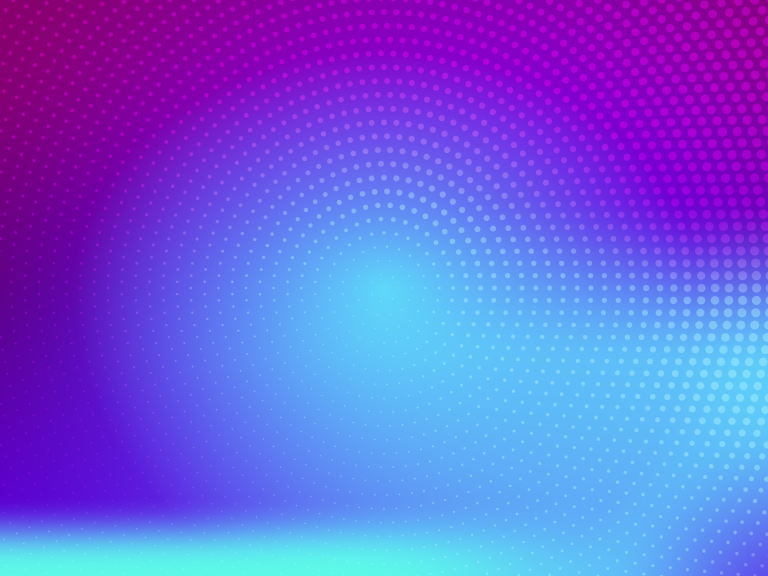
A Shadertoy shader for this background:

```glsl
// Violet to sky-blue gradient glow overlaid with concentric rings of halftone dots.

#define RING_STEP     0.02396  // distance between dot rings, in canvas heights
#define DOTS_PER_RING 7.0      // dots added by each further ring
#define DOT_MIN       0.0011   // smallest dot radius
#define DOT_GROWTH    0.0043   // growth toward the upper right
#define DOT_FLARE     0.0036   // extra growth along the right edge
#define DOT_OPACITY   0.36
#define CORE_RADIUS   0.54     // reach of the central glow
#define SHEET_LEVEL   0.72     // strength of the lower right light

const float TAU = 6.2831853;
const vec3 AQUA = vec3(0.36, 0.98, 0.88);

// Combine two light levels without exceeding one.
float screenMix(float a, float b) {
    return 1.0 - (1.0 - a) * (1.0 - b);
}

// Unlit violet: magenta at the top, darker toward the outer rim.
vec3 violetBase(vec2 p) {
    float rim = smoothstep(0.35, 1.0, length(p - vec2(0.12, -0.12)));
    rim *= smoothstep(-0.5, 0.05, p.y);
    float red = mix(0.36, 0.53, smoothstep(-0.1, 0.45, p.y));
    return vec3(red, 0.0, mix(0.86, 0.43, rim));
}

vec3 background(vec2 p) {
    // Round glow in the middle, flattened above
    vec2 q = vec2(p.x, p.y * (p.y > 0.0 ? 1.3 : 1.0));
    float core = 0.8 * max(1.0 - length(q) / CORE_RADIUS, 0.0);

    // Broad light on the lower right, shaded in the corner
    float sheet = SHEET_LEVEL * smoothstep(0.17, -0.14, p.y)
                              * smoothstep(-0.75, 0.6, p.x);
    float corner = smoothstep(0.0, 0.35, length(p - vec2(0.72, -0.58)));
    sheet *= mix(0.3, 1.0, corner);
    vec2 s = (p - vec2(0.7, -0.17)) / vec2(0.22, 0.12);
    float spot = 0.3 * exp(-dot(s, s));

    // Bright band along the bottom, fading to the right
    float band = smoothstep(-0.36, -0.5, p.y)
               * (1.0 - smoothstep(-0.1, 0.6, p.x)) * 0.95;

    float light = screenMix(screenMix(core, sheet), screenMix(spot, band));
    vec3 base = violetBase(p);
    float tint = 1.0 - (1.0 - light) * (1.0 - light);
    vec3 color = vec3(mix(base.r, 0.37, tint), light, mix(base.b, 0.98, tint));
    return mix(color, AQUA, 0.8 * band * band);
}

// Dot radius at a dot centre given in polar form.
float dotRadius(float radius, float angle) {
    float upper = 0.5 + 0.5 * cos(angle - TAU / 6.0);
    float right = max(cos(angle), 0.0);
    float flare = smoothstep(0.35, 0.64, radius) * right * right
                * smoothstep(-0.6, -0.3, angle);
    return DOT_MIN + DOT_GROWTH * upper * smoothstep(0.03, 0.17, radius)
                   + DOT_FLARE * flare;
}

// Coverage of the nearest dot on the nearest ring.
float halftone(vec2 p, float pixel) {
    float ring = max(round(length(p) / RING_STEP), 1.0);
    float stepAngle = TAU / (DOTS_PER_RING * ring);
    float angle = round(atan(p.y, p.x) / stepAngle) * stepAngle;
    float radius = ring * RING_STEP;
    float d = length(p - radius * vec2(cos(angle), sin(angle)));
    return clamp((dotRadius(radius, angle) - d) / pixel + 0.5, 0.0, 1.0);
}

void mainImage(out vec4 fragColor, in vec2 fragCoord) {
    vec2 p = (fragCoord - 0.5 * iResolution.xy) / iResolution.y;
    vec3 color = background(p);

    // Dots brighten by doubling, so they keep the hue below them
    float cover = halftone(p, 1.0 / iResolution.y);
    color = mix(color, min(2.0 * color, 1.0), DOT_OPACITY * cover);
    fragColor = vec4(color, 1.0);
}
```
